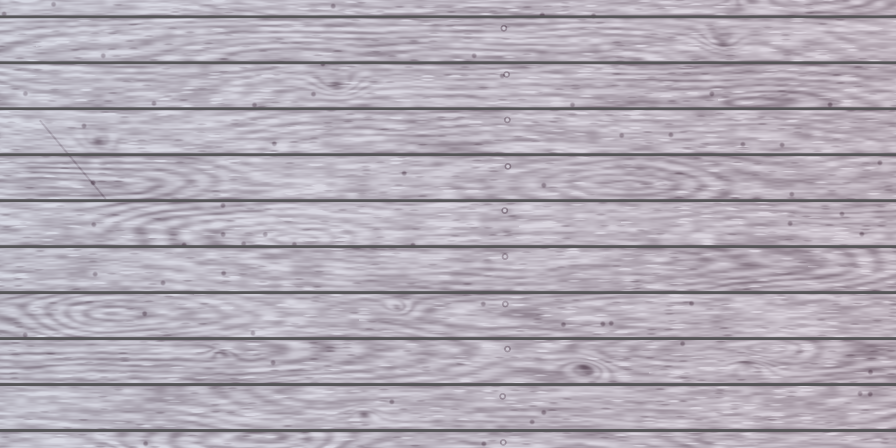
This texture is drawn by a Shadertoy shader. Its source:

```glsl
// Weathered grey-violet boards laid horizontally with narrow dark gaps.
// Growth rings are level lines of a tilted cylinder, bent around knots;
// stretched noise adds fibres, and cellular streaks add pores and worn flecks.

const float PITCH = 0.1026;          // board height including its gap
const float FIRST_GAP = 0.039;       // height of the lowest gap
const float GAP_HALF = 0.0031;
const float RING_FREQ = 72.0;        // growth rings per canvas height
const float RING_CONTRAST = 0.40;
const float FIBRE_CONTRAST = 0.90;
const float MEAN_SHADE = 0.33;
const float KNOT_SPACING = 0.67;
const float KNOT_CHANCE = 0.32;
const float NAIL_X = 1.128;
const float NAIL_HEIGHT = 0.76;      // as a fraction of the board
const float NAIL_RADIUS = 0.0055;
const vec2 SCRATCH_START = vec2(0.09, 0.73);
const vec2 SCRATCH_END = vec2(0.235, 0.557);
const vec3 PALE_WOOD = vec3(0.82, 0.81, 0.84);
const vec3 DARK_WOOD = vec3(0.53, 0.485, 0.53);
const vec3 GAP_COLOR = vec3(0.34, 0.34, 0.35);
const vec3 COOL_TINT = vec3(0.99, 1.005, 1.02);
const vec3 WARM_TINT = vec3(1.01, 0.98, 0.99);

float hash(vec2 p) {
    vec3 q = fract(p.xyx * vec3(0.1031, 0.1030, 0.0973));
    q += dot(q, q.yzx + 33.33);
    return fract((q.x + q.y) * q.z);
}

float noise(vec2 p) {
    vec2 cell = floor(p), f = fract(p);
    f = f * f * (3.0 - 2.0 * f);
    float low = mix(hash(cell), hash(cell + vec2(1, 0)), f.x);
    float high = mix(hash(cell + vec2(0, 1)), hash(cell + vec2(1, 1)), f.x);
    return mix(low, high, f.y);
}

// One jittered soft ellipse in some of the cells
float streaks(vec2 p, vec2 density, float chance, float seed) {
    vec2 q = p * density + seed;
    vec2 cell = floor(q);
    vec2 jitter = vec2(hash(cell + 3.1), hash(cell + 7.7)) - 0.5;
    float d = length(fract(q) - 0.5 - 0.3 * jitter);
    return step(hash(cell), chance) * (1.0 - smoothstep(0.1, 0.35, d));
}

float segmentDistance(vec2 p, vec2 a, vec2 b) {
    vec2 ab = b - a;
    return length(p - a - ab * clamp(dot(p - a, ab) / dot(ab, ab), 0.0, 1.0));
}

// Distance from the pith of the log, in canvas units
float ringRadius(vec2 p, float y, float board) {
    float seed = 6.2832 * hash(vec2(board, 5.0));
    float pith = 0.09 * (hash(vec2(board, 9.0)) - 0.5);
    float depth = 0.06 * sin(1.9 * p.x + seed) + 0.03 * sin(4.3 * p.x + 2.0 * seed)
                + 0.006 * sin(13.0 * p.x + 3.0 * seed);
    float wobble = 0.013 * noise(vec2(p.x * 6.0 + seed, p.y * 28.0));
    return length(vec2(y - pith, depth)) + wobble;
}

// Knots of one board: x = bend of the rings, y = dark core
vec2 knots(vec2 p, float y, float board) {
    vec2 sum = vec2(0.0);
    for (int i = 0; i < 3; i++) {
        vec2 key = vec2(board * 3.0 + float(i), 21.0);
        float present = step(hash(key), KNOT_CHANCE);
        float size = mix(0.012, 0.026, hash(key + 4.0));
        vec2 center = vec2((float(i) + hash(key + 8.0)) * KNOT_SPACING,
                           0.05 * (hash(key + 12.0) - 0.5));
        vec2 q = (vec2(p.x, y) - center) / size;
        q.x += 0.35 * q.y;
        sum.x += present * size * 1.5 * exp(-dot(q * q, vec2(0.22, 0.7)));
        sum.y += present * exp(-dot(q * q, vec2(2.2, 3.5)));
    }
    return sum;
}

void mainImage(out vec4 fragColor, in vec2 fragCoord) {
    float px = 1.0 / iResolution.y;
    vec2 p = fragCoord * px;
    float row = (p.y - FIRST_GAP) / PITCH;
    float board = floor(row);
    float y = (fract(row) - 0.5) * PITCH;
    float across = clamp(p.x * px * iResolution.y * iResolution.y / iResolution.x, 0.0, 1.0);

    // Growth rings, faded where they grow too fine to resolve
    vec2 knot = knots(p, y, board);
    float phase = RING_FREQ * (ringRadius(p, y, board) + knot.x);
    float ring = pow(0.5 + 0.5 * sin(6.2832 * phase), 1.5);
    float ringFade = 1.0 - smoothstep(0.3, 0.7, fwidth(phase));
    float patchy = noise(vec2(p.x * 2.3 + board * 7.3, board));

    // Fibres and shade
    vec2 grainPos = p + vec2(board * 3.7, 0.004 * sin(5.0 * p.x + board));
    float fibre = 0.55 * noise(grainPos * vec2(14.0, 130.0))
                + 0.45 * noise(grainPos * vec2(42.0, 260.0) + 17.0);
    float shade = MEAN_SHADE + FIBRE_CONTRAST * (fibre - 0.5);
    shade += RING_CONTRAST * (0.35 + 0.85 * patchy) * ringFade * (ring - 0.42);
    shade += 0.16 * (hash(vec2(board, 2.0)) - 0.5) + 0.2 * (patchy - 0.5);
    shade += 0.65 * knot.y * (0.5 + fibre) + 0.1 * (across - 0.5);

    // Pores, worn flecks, specks and one scratch
    shade += 0.3 * streaks(grainPos, vec2(24.0, 115.0), 0.14, 5.0);
    shade -= 0.4 * streaks(grainPos, vec2(17.0, 125.0), 0.05 + 0.13 * across, 40.0);
    shade += 0.6 * streaks(p, vec2(45.0), 0.012, 70.0);
    float scratch = segmentDistance(p, SCRATCH_START, SCRATCH_END);
    shade += 0.35 * (1.0 - smoothstep(0.0005, 0.0015 + px, scratch));

    // Nail heads: pale disc with a dark rim, one per board
    vec2 nailJitter = vec2(hash(vec2(board, 31.0)), hash(vec2(board, 37.0))) - 0.5;
    vec2 nail = vec2(NAIL_X, (NAIL_HEIGHT - 0.5) * PITCH) + nailJitter * vec2(0.012, 0.006);
    float nailDist = length(vec2(p.x, y) - nail);
    shade = mix(shade, 0.05, 1.0 - smoothstep(NAIL_RADIUS - px, NAIL_RADIUS, nailDist));
    shade += 0.55 * (1.0 - smoothstep(0.0008, 0.001 + px, abs(nailDist - NAIL_RADIUS)));

    // Gaps with softly shaded board edges
    float edge = 0.5 * PITCH - abs(y);
    shade += 0.35 * exp(-max(edge - GAP_HALF, 0.0) / 0.002);
    vec3 color = mix(PALE_WOOD, DARK_WOOD, clamp(shade, -0.1, 1.4));
    color *= mix(COOL_TINT, WARM_TINT, across);
    float gap = 1.0 - smoothstep(GAP_HALF - 0.5 * px, GAP_HALF + 0.5 * px, edge);
    fragColor = vec4(mix(color, GAP_COLOR, gap), 1.0);
}
```
